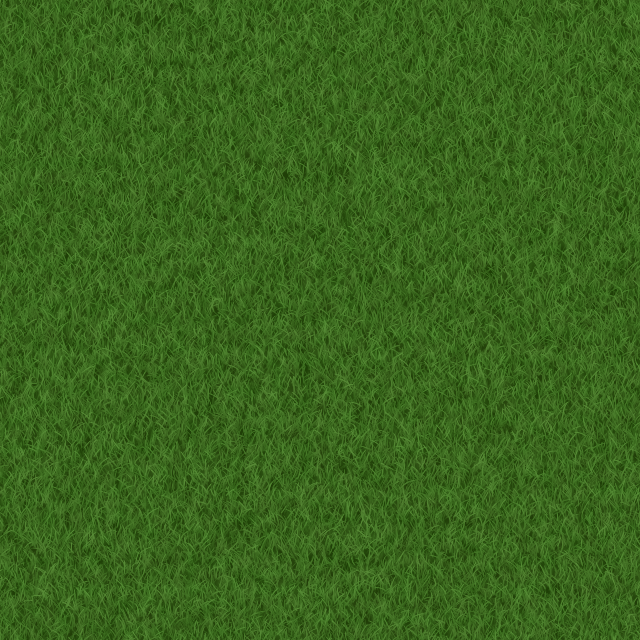
Reproduce this texture procedurally as a three.js fragment shader.

```glsl
// Dense mown lawn: fine curved grass blades over dark soil.
// Jittered grids of blades are stacked from deep and dark to high and bright;
// gradient noise varies the ground and the overall tone.

varying vec2 vUv;

const int   LAYERS = 16;           // stacked grids of blades
const float GRID = 58.0;           // cells across the canvas
const float MIN_LENGTH = 0.8;      // blade length, in cells
const float MAX_LENGTH = 1.5;
const float BEND = 0.6;            // sideways curl, in cells
const float LEAN = 0.85;           // largest tilt from upright, in radians
const float HALF_WIDTH = 0.052;    // in cells
const float SOFTNESS = 0.046;      // edge blur, in cells
const float OPACITY = 0.85;
const float GROUND_SHADE = 0.14;
const float DEEP_SHADE = 0.36;
const float HIGH_SHADE = 0.77;
const float BLADE_VARIETY = 0.58;  // tone spread between blades
const float TIP_LIGHT = 0.32;      // tone gain from root to tip
const float CLUMP_TONE = 0.22;     // tone of tufts a blade or two wide
const float PATCH_TONE = 0.12;     // tone of broad patches
const vec3  DARK_GREEN  = vec3(0.125, 0.245, 0.03);
const vec3  MID_GREEN   = vec3(0.23, 0.405, 0.117);
const vec3  LIGHT_GREEN = vec3(0.335, 0.54, 0.207);

// Four random values per cell
vec4 hash4(vec3 p) {
  vec4 q = fract(p.xyzx * vec4(0.1031, 0.1030, 0.0973, 0.1099));
  q += dot(q, q.wzxy + 33.33);
  return fract((q.xxyz + q.yzzw) * q.zywx);
}

// Gradient noise, about -0.7 to 0.7
float cornerSlope(vec2 cell, vec2 offset) {
  float angle = 6.2832 * hash4(vec3(cell, 71.0)).x;
  return dot(vec2(cos(angle), sin(angle)), offset);
}

float gradientNoise(vec2 p) {
  vec2 i = floor(p), f = fract(p);
  vec2 u = f * f * f * (f * (f * 6.0 - 15.0) + 10.0);
  vec2 e = vec2(1.0, 0.0);
  return mix(
    mix(cornerSlope(i, f), cornerSlope(i + e, f - e), u.x),
    mix(cornerSlope(i + e.yx, f - e.yx), cornerSlope(i + e.xx, f - e.xx), u.x),
    u.y);
}

// Coverage (x) and height along the blade (y), for a point relative to its middle
vec2 blade(vec2 p, float lean, float len, float bend) {
  float c = cos(lean), s = sin(lean);
  p = vec2(c * p.x - s * p.y, s * p.x + c * p.y);
  float t = p.y / len + 0.5;
  float slope = 2.0 * bend * t / len;
  float d = abs(p.x - bend * (t * t - 0.33)) / sqrt(1.0 + slope * slope);
  float width = HALF_WIDTH * (1.15 - 0.45 * t);
  float body = 1.0 - smoothstep(width - SOFTNESS, width + SOFTNESS, d);
  float ends = smoothstep(0.0, 0.15, t) * (1.0 - smoothstep(0.8, 1.0, t));
  return vec2(body * ends, t);
}

vec3 grassColor(float shade) {
  vec3 lower = mix(DARK_GREEN, MID_GREEN, clamp(shade * 2.0, 0.0, 1.0));
  return mix(lower, LIGHT_GREEN, clamp(shade * 2.0 - 1.0, 0.0, 1.0));
}

void main() {
  // Soil and shadow
  float shade = GROUND_SHADE + 0.25 * gradientNoise(vUv * vec2(90.0, 60.0));

  // Blades, deep layers first
  for (int layer = 0; layer < LAYERS; layer++) {
    float level = float(layer);
    float layerShade = mix(DEEP_SHADE, HIGH_SHADE, level / float(LAYERS - 1));
    vec2 p = vUv * GRID + level * vec2(0.37, 0.61) + 8.0;
    vec2 home = floor(p);
    for (int y = 1; y >= -1; y--) {
      for (int x = -1; x <= 1; x++) {
        vec2 cell = home + vec2(float(x), float(y));
        vec4 place = hash4(vec3(cell, level + 3.0));
        vec4 look = hash4(vec3(cell, level + 37.0));
        float len = mix(MIN_LENGTH, MAX_LENGTH, look.x);
        float lean = (place.z * 2.0 - 1.0) * LEAN;
        float bend = (place.w * 2.0 - 1.0) * BEND;
        vec2 hit = blade(p - cell - place.xy, lean, len, bend);
        float tone = layerShade + (look.y - 0.5) * BLADE_VARIETY
                   + (hit.y - 0.5) * TIP_LIGHT;
        shade = mix(shade, tone, hit.x * OPACITY);
      }
    }
  }

  // Tufts, broad patches and a little warmth
  shade += CLUMP_TONE * gradientNoise(vUv * vec2(62.0, 46.0) + 3.0);
  shade += PATCH_TONE * gradientNoise(vUv * 20.0 + 5.0);
  float warmth = gradientNoise(vUv * 45.0 + 19.0);
  vec3 color = grassColor(shade) + warmth * vec3(0.018, -0.008, 0.012);
  gl_FragColor = vec4(color, 1.0);
}
```
